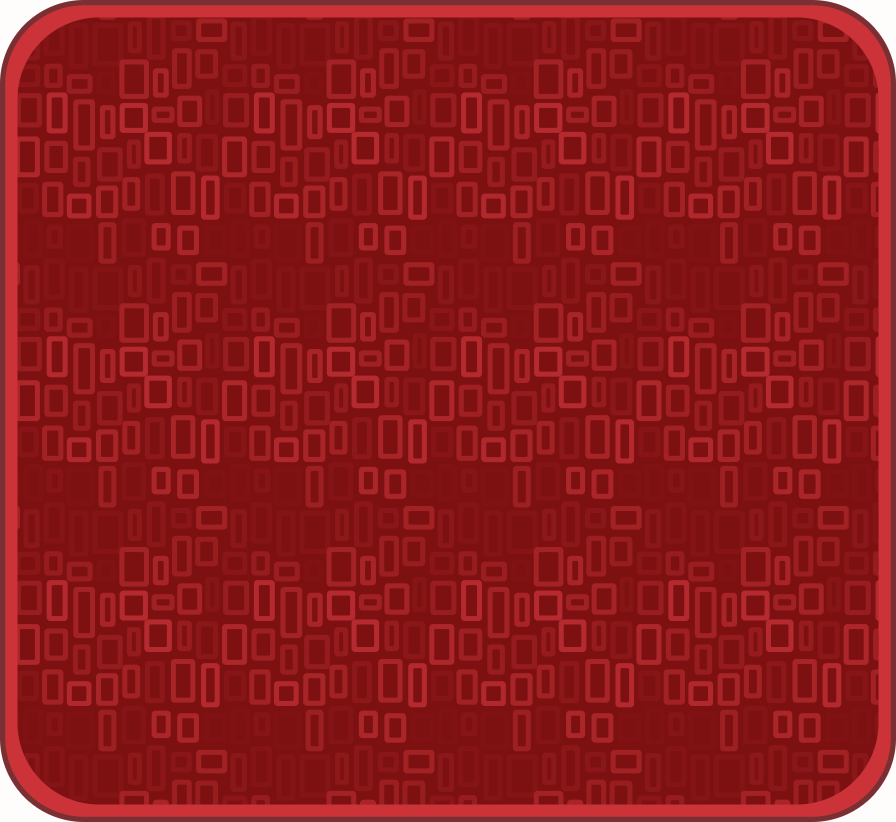
A WebGL 2 fragment shader for this pattern:

```glsl
#version 300 es
precision highp float;
// Red rounded mat with a tiled pattern of uneven outlined rectangles and a two-tone rim.
uniform vec2 u_resolution;
out vec4 fragColor;

const vec2 CANVAS = vec2(768.0, 706.0);  // design units
const vec2 TILE = vec2(177.6, 209.4);    // one repeat
const vec2 GRID = vec2(8.0, 6.0);        // rectangles per repeat

const vec3 GROUND = vec3(0.49, 0.065, 0.07);
const vec3 BRIGHT = vec3(0.73, 0.175, 0.19);
const vec3 RIM = vec3(0.80, 0.20, 0.22);
const vec3 EDGE = vec3(0.48, 0.19, 0.20);

// Sine hash that wraps with the repeat
float hash(vec2 cell, float seed) {
  vec2 key = mod(cell, GRID) + seed;
  return fract(sin(dot(key, vec2(127.1, 311.7))) * 43758.5);
}

float roundBox(vec2 p, vec2 halfSize, float radius) {
  vec2 d = abs(p) - halfSize + radius;
  return length(max(d, 0.0)) + min(max(d.x, d.y), 0.0) - radius;
}

float cover(float dist, float pixel) {
  return clamp(0.5 - dist / pixel, 0.0, 1.0);
}

// Rectangles span the gaps between jittered cell edges
vec3 pattern(vec2 p, float pixel) {
  vec2 pitch = TILE / GRID;
  vec2 home = floor(p / pitch);
  vec3 color = GROUND;
  for (int y = -1; y <= 1; y++) {
    for (int x = -1; x <= 1; x++) {
      vec2 id = home + vec2(x, y);
      vec2 right = id + vec2(1.0, 0.0);
      vec2 below = id + vec2(0.0, 1.0);
      float stagger = 0.5 * hash(vec2(id.x, 0.0), 3.7) - 0.25;
      vec2 lo = id + vec2(0.44 * hash(id, 1.3) - 0.22, 0.5 * hash(id, 5.1) - 0.25 + stagger);
      vec2 hi = id + 1.0 + vec2(0.44 * hash(right, 1.3) - 0.22, 0.5 * hash(below, 5.1) - 0.25 + stagger);

      vec2 shrink = mix(vec2(0.84, 0.78), vec2(1.0), vec2(hash(id, 7.9), hash(id, 9.2)));
      vec2 halfSize = max(0.5 * (hi - lo) * pitch * shrink - 1.0, vec2(6.0, 7.0));
      float d = roundBox(p - 0.5 * (lo + hi) * pitch, halfSize, 3.2);
      float hole = roundBox(p - 0.5 * (lo + hi) * pitch, halfSize - 4.3, 1.2);

      // Outlines fade towards the first row of each repeat
      float wave = -cos(6.2832 * id.y / GRID.y);
      float glow = clamp(0.05 + 0.8 * hash(id, 11.6) + 0.17 * wave, 0.05, 1.0);
      vec3 outline = mix(GROUND, BRIGHT, glow);
      color = mix(color, mix(outline, GROUND, cover(hole, pixel)), cover(d, pixel));
    }
  }
  return color;
}

void main() {
  vec2 p = gl_FragCoord.xy / u_resolution * CANVAS;
  float pixel = CANVAS.x / u_resolution.x;
  vec2 centered = p - 0.5 * CANVAS;

  // Mat layers from the outside in
  vec3 color = vec3(1.0, 0.99, 0.99);
  color = mix(color, EDGE, cover(roundBox(centered, 0.5 * CANVAS, 72.0), pixel));
  color = mix(color, RIM, cover(roundBox(centered, 0.5 * CANVAS - 4.5, 68.0), pixel));
  vec3 field = pattern(vec2(p.x - 15.0, CANVAS.y - 14.0 - p.y), pixel);
  color = mix(color, field, cover(roundBox(centered, 0.5 * CANVAS - 15.0, 70.0), pixel));

  fragColor = vec4(color, 1.0);
}
```
